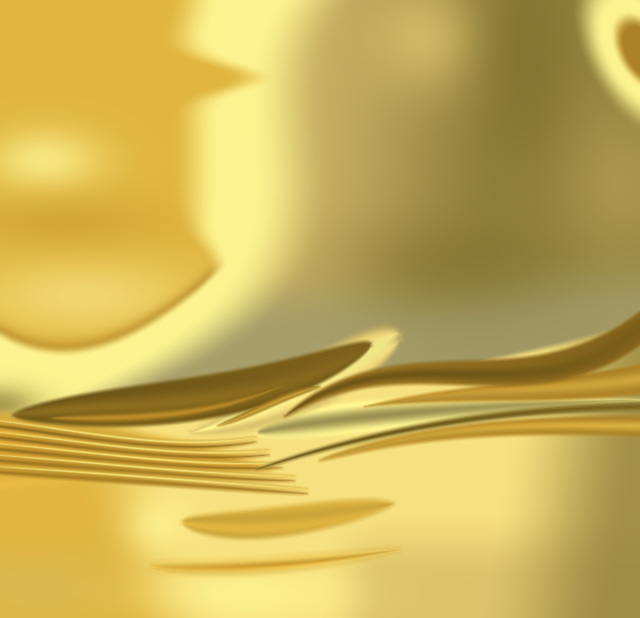
This background is drawn by a WebGL 2 fragment shader. Its source:

```glsl
#version 300 es
precision highp float;
// Liquid gold: soft metallic reflections above and below a seam of flowing folds.
uniform vec2 u_resolution;
out vec4 fragColor;

const vec3 CREAM = vec3(0.99, 0.95, 0.56);
const vec3 GOLD = vec3(0.88, 0.71, 0.25);
const vec3 OLIVE = vec3(0.60, 0.53, 0.25);
const vec3 TAN = vec3(0.84, 0.74, 0.41);
const vec3 AMBER = vec3(0.71, 0.53, 0.15);
const vec3 BROWN = vec3(0.45, 0.35, 0.09);

// Cubic through four heights spaced evenly over t = 0..1.
float curve(float t, vec4 h) {
  float s = 3.0 * t, a = s - 1.0, b = s - 2.0, c = s - 3.0;
  return dot(h, vec4(-a * b * c / 6.0, s * b * c / 2.0, -s * a * c / 2.0, s * a * b / 6.0));
}

float glow(vec2 p, vec2 center, vec2 radius) {
  vec2 v = (p - center) / radius;
  return exp(-dot(v, v));
}

// Tapered band along a curve; taper holds width and the exponents of both ends.
void paintFold(inout vec3 col, vec2 p, vec2 span, vec4 spine, vec3 taper, float soft, vec3 rim, vec3 core) {
  float t = clamp((p.x - span.x) / (span.y - span.x), 0.001, 0.999);
  float halfWidth = taper.x * pow(t, taper.y) * pow(1.0 - t, taper.z);
  float offset = p.y - curve(t, spine);
  float d = max(abs(offset) - halfWidth, max(span.x - p.x, p.x - span.y));
  float streak = 1.0 + 0.05 * sin(5.0 * offset / (halfWidth + 0.3) + 0.08 * p.x);
  vec3 metal = mix(rim, core, smoothstep(0.0, halfWidth + 0.1, -d)) * streak;
  col = mix(col, metal, 1.0 - smoothstep(-soft, soft, d));
}

// Broad reflections over the upper sheet.
vec3 upperSheet(vec2 p) {
  float beyond = p.x - curve((p.y - 34.0) / 66.0, vec4(8, 40, 43, 47));
  vec3 col = mix(TAN * 0.92, OLIVE * 0.95, smoothstep(48.0, 78.0, p.x));
  col = mix(col, vec3(0.64, 0.61, 0.42), 0.85 * (1.0 - smoothstep(43.0, 56.0, p.y - 0.06 * p.x)));
  col = mix(col, TAN, 0.85 * glow(p, vec2(66, 94), vec2(9, 9)));
  col = mix(col, TAN, 0.35 * glow(p, vec2(97, 70), vec2(10, 14)));
  col = mix(col, vec3(0.50, 0.43, 0.17), 0.7 * glow(p, vec2(82, 91), vec2(7, 18)));
  col = mix(col, vec3(0.52, 0.45, 0.19), 0.65 * glow(p, vec2(70, 57), vec2(17, 8)));
  col = mix(CREAM, col, smoothstep(-4.0, 9.0, beyond));

  // Gold lobe on the left with a scalloped right side.
  float side = 30.5 + 9.0 * glow(p, vec2(p.x, 87.5), vec2(1, 2.8))
    + 3.5 * glow(p, vec2(p.x, 57), vec2(1, 4.5)) - 1.5 * glow(p, vec2(p.x, 94), vec2(1, 4));
  float under = p.y - curve(p.x / 33.0, vec4(46, 43.2, 46.8, 55));
  vec3 lobe = mix(GOLD, vec3(0.95, 0.85, 0.45), 0.9 * glow(p, vec2(13, 52), vec2(18, 6.5)));
  lobe = mix(lobe, CREAM, 0.8 * glow(p, vec2(7, 74), vec2(9, 5)));
  lobe = mix(lobe, vec3(0.80, 0.63, 0.20), 0.7 * glow(p, vec2(10, 64), vec2(15, 4.5)));
  lobe = mix(lobe, AMBER, 0.75 * exp(-under * under / 3.0));
  float softness = mix(1.6, 4.0, smoothstep(55.0, 70.0, p.y));
  float inside = (1.0 - smoothstep(-softness, softness, p.x - side)) * smoothstep(-1.0, 1.0, under);
  col = mix(col, lobe, inside);
  col = mix(col, OLIVE, 0.8 * glow(p, vec2(0, 34.5), vec2(6, 3)));

  // Bright loop around a dark hollow in the corner.
  vec2 v = p - vec2(100.5, 91.5);
  float ring = length(vec2(v.x + 0.35 * v.y, v.y / 1.5));
  col = mix(col, CREAM, 1.0 - smoothstep(5.5, 10.0, ring));
  return mix(col, AMBER * 0.95, 1.0 - smoothstep(2.6, 4.6, ring));
}

// Pale pool below the seam.
vec3 lowerSheet(vec2 p) {
  vec3 col = mix(GOLD, vec3(0.97, 0.88, 0.50), smoothstep(14.0, 31.0, p.x + 0.35 * (p.y - 14.0)));
  col = mix(col, TAN * 1.03, smoothstep(50.0, 60.0, p.x) * (1.0 - smoothstep(6.0, 18.0, p.y)));
  col = mix(col, OLIVE, 0.9 * smoothstep(76.0, 98.0, p.x + 0.15 * (14.0 - p.y)));
  col = mix(col, TAN, 0.4 * glow(p, vec2(5, 5), vec2(14, 6)));
  col = mix(col, CREAM, 0.9 * glow(p, vec2(39, 4), vec2(14, 4)));
  return mix(col, CREAM, 0.8 * glow(p, vec2(25, 15), vec2(5, 5)));
}

void main() {
  vec2 p = 100.0 * gl_FragCoord.xy / u_resolution; // percent of the canvas
  float seam = curve(p.x / 100.0, vec4(32.5, 36, 40, 48));
  vec3 col = mix(lowerSheet(p), upperSheet(p), smoothstep(-0.6, 0.6, p.y - seam));

  // Lower ripples.
  paintFold(col, p, vec2(24, 62), vec4(8.3, 8.2, 9.2, 11), vec3(2.4, 0.5, 0.8), 1.3, GOLD, AMBER * 1.15);
  paintFold(col, p, vec2(28.5, 61.5), vec4(15.5, 15.2, 16.6, 18.5), vec3(5.2, 0.5, 0.6), 0.7, GOLD * 0.93, GOLD * 0.96);

  // Amber strands gathering from the left.
  paintFold(col, p, vec2(-4, 42), vec4(27, 27, 26, 24), vec3(6.5, 0.0, 0.7), 1.2, GOLD, vec3(0.84, 0.62, 0.19));
  for (float i = 0.0; i < 5.0; i++) {
    vec4 strand = vec4(31.5, 29.5, 27.8, 28.5) - i * vec4(1.9, 1.7, 1.6, 2.1);
    vec2 span = vec2(-4.0, 40.0 + 2.0 * i);
    paintFold(col, p, span, strand + 0.8, vec3(0.7, 0.5, 0.4), 0.5, GOLD, CREAM * 0.94);
    paintFold(col, p, span, strand, vec3(0.75, 0.2, 0.4), 0.45, AMBER, mix(BROWN, AMBER, 0.3 + 0.1 * i));
  }

  // Ribbons flowing to the right.
  paintFold(col, p, vec2(40, 104), vec4(30, 33, 34.6, 35.4), vec3(8, 0.5, 1.5), 0.6, CREAM, vec3(0.64, 0.59, 0.33));
  paintFold(col, p, vec2(57, 104), vec4(34.2, 36.1, 37.2, 39.5), vec3(2.6, 0.8, 0.0), 0.4, AMBER, vec3(0.77, 0.61, 0.22));
  paintFold(col, p, vec2(50, 104), vec4(25.5, 29.6, 31, 31), vec3(1.7, 0.5, 0.0), 0.5, AMBER, GOLD * 0.92);
  paintFold(col, p, vec2(40, 104), vec4(24, 30, 33.3, 34.2), vec3(0.8, 0.3, 0.0), 0.4, OLIVE, BROWN);

  // Rounded fold with its bright halo, then the long dark ridge.
  paintFold(col, p, vec2(30, 62.5), vec4(30, 34, 39.5, 45.5), vec3(11, 1.0, 0.5), 1.1, TAN, CREAM);
  paintFold(col, p, vec2(2, 58), vec4(32.8, 34.3, 37.2, 44.3), vec3(7.6, 0.6, 0.5), 0.5, BROWN, vec3(0.53, 0.41, 0.12));
  paintFold(col, p, vec2(8, 45), vec4(32.3, 32.5, 34, 38), vec3(2.8, 0.5, 0.8), 1.0, BROWN * 1.15, AMBER);
  paintFold(col, p, vec2(34, 50), vec4(31.1, 33.3, 35.7, 37.4), vec3(1.3, 0.6, 0.5), 0.35, AMBER * 0.85, GOLD * 0.9);
  paintFold(col, p, vec2(44.5, 104), vec4(32.6, 39.5, 40.2, 50.5), vec3(2.9, 0.5, 0.0), 0.5, AMBER * 0.8, BROWN);

  fragColor = vec4(col, 1.0);
}
```
